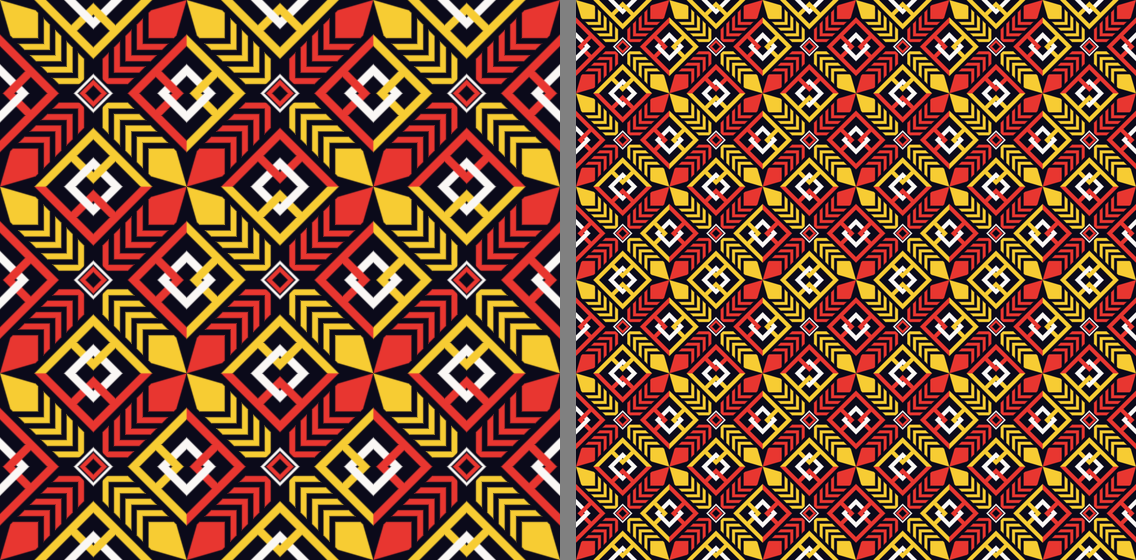
Left: one tile. Right: repeated 2 by 2.
Write a WebGL 2 fragment shader that draws this pattern.

```glsl
#version 300 es
precision highp float;
// Interlaced two-tone diamonds, barbed leaves and small lozenges on a dark ground.

#define REPEATS 3.0
#define DIAMOND_RADIUS 0.315
#define BAND_WIDTH 0.062
#define RING_RADIUS 0.156
#define LINK_RADIUS 0.1495
#define LEAF_HALF_WIDTH 0.135
#define PETAL_LENGTH 0.204
#define BARB_START 0.251
#define BARB_PITCH 0.0611
#define BARB_HALF_WIDTH 0.016
#define LOZENGE_RADIUS 0.104
#define SOFTNESS 1.0

uniform vec2 u_resolution;
out vec4 fragColor;

const vec3 INK = vec3(0.045, 0.04, 0.10);
const vec3 GOLD = vec3(0.97, 0.80, 0.20);
const vec3 RED = vec3(0.91, 0.21, 0.19);
const vec3 WHITE = vec3(0.98, 0.97, 0.96);

float edgeWidth;

float fill(float d) {
  return 1.0 - smoothstep(-edgeWidth, edgeWidth, d);
}

float diamond(vec2 p, float radius) {
  return (abs(p.x) + abs(p.y) - radius) * 0.7071;
}

// Diamond outline whose outer corners lie at the given radius.
float diamondRing(vec2 p, float radius) {
  return max(diamond(p, radius), -diamond(p, radius - BAND_WIDTH));
}

// Petal at the corner of the repeat, followed by four nested barbs.
float leaf(vec2 c) {
  float far = max(c.x, c.y);
  float near = min(c.x, c.y);
  float sides = (far - near - LEAF_HALF_WIDTH) * 0.7071;
  float petal = max(far - PETAL_LENGTH, (0.29 * far - near) * 0.96);
  float index = clamp(round((far - BARB_START) / BARB_PITCH), 0.0, 3.0);
  float barb = abs(far - BARB_START - index * BARB_PITCH) - BARB_HALF_WIDTH;
  return max(min(petal, barb), sides);
}

// q.x runs along the axis of the two links, q.y across it.
// The white ring passes over the links where q.y has the sign of overSide.
vec3 knot(vec3 color, vec2 q, float overSide, vec3 bandColor) {
  float link = diamondRing(vec2(abs(q.x) - DIAMOND_RADIUS + LINK_RADIUS, q.y), LINK_RADIUS);
  float band = fill(min(diamondRing(q, DIAMOND_RADIUS), link));
  float ring = fill(diamondRing(q, RING_RADIUS));
  color = mix(color, INK, fill(diamond(q, DIAMOND_RADIUS)));
  vec3 ringOnTop = mix(mix(color, bandColor, band), WHITE, ring);
  vec3 bandOnTop = mix(mix(color, WHITE, ring), bandColor, band);
  return mix(bandOnTop, ringOnTop, fill(-q.y * overSide));
}

void main() {
  vec2 p = gl_FragCoord.xy / u_resolution * REPEATS;
  edgeWidth = SOFTNESS * REPEATS / min(u_resolution.x, u_resolution.y);
  vec2 corner = round(p);
  vec2 fromCorner = p - corner;
  vec2 fromCenter = fract(p) - 0.5;
  vec2 cell = floor(p);
  vec2 node = mod(corner, REPEATS);

  // Leaves: gold on one diagonal, red on the other.
  vec3 leafColor = fromCorner.x * fromCorner.y < 0.0 ? GOLD : RED;
  vec3 color = mix(INK, leafColor, fill(leaf(abs(fromCorner))));

  // Diamonds on the vertical cell edges, split left and right.
  vec2 q = vec2(fromCorner.x, fromCenter.y);
  float goldSide = cell.y < 0.5 ? -1.0 : 1.0;
  float goldAmount = node.x < 0.5 ? 0.0 : fill(-q.x * goldSide);
  color = knot(color, q, -1.0, mix(RED, GOLD, goldAmount));

  // Diamonds on the horizontal cell edges, split top and bottom.
  q = vec2(fromCorner.y, fromCenter.x);
  float flip = node.y > 1.5 && cell.x > 0.5 ? -1.0 : 1.0;
  goldAmount = node.y < 0.5 ? 1.0 : fill(-q.x * flip);
  color = knot(color, q, -flip, mix(RED, GOLD, goldAmount));

  // Small lozenge at the centre of the repeat.
  color = mix(color, INK, fill(diamond(fromCenter, LOZENGE_RADIUS + 0.02)));
  color = mix(color, WHITE, fill(diamond(fromCenter, LOZENGE_RADIUS)));
  color = mix(color, INK, fill(diamond(fromCenter, LOZENGE_RADIUS - 0.020)));
  color = mix(color, RED, fill(diamond(fromCenter, LOZENGE_RADIUS - 0.030)));
  color = mix(color, INK, fill(diamond(fromCenter, LOZENGE_RADIUS - 0.062)));

  fragColor = vec4(color, 1.0);
}
```
